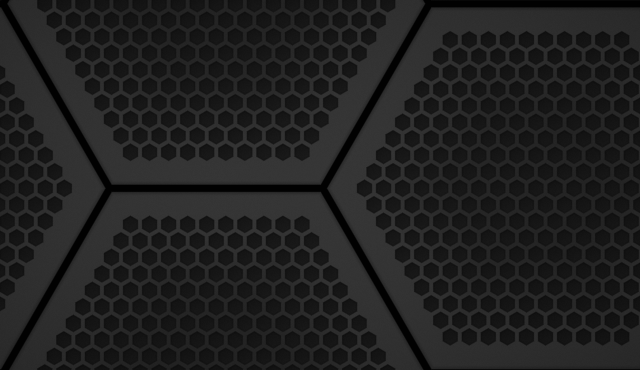
This background is drawn by a Shadertoy shader. Its source:

```glsl
// Dark metal hexagonal panels with black seams and honeycomb perforations.

const float PANEL_APOTHEM = 0.4989;
const vec2 PANEL_ORIGIN = vec2(0.5845, -0.0079);
const float SEAM_HALF_WIDTH = 0.0098;
const float HOLE_PITCH = 0.0515;
const float HOLE_APOTHEM = 0.0204;
const float HOLE_RINGS = 9.0;

const vec3 SEAM_COLOR = vec3(0.004);
const vec3 HOLE_COLOR = vec3(0.085);
const vec3 PANEL_CORE = vec3(0.145);
const vec3 PANEL_RIM = vec3(0.198);

// Sine-free hash
float hash(vec2 p) {
    vec3 q = fract(vec3(p.xyx) * 0.1031);
    q += dot(q, q.yzx + 33.33);
    return fract((q.x + q.y) * q.z);
}

// Apothem of the pointy-top hexagon passing through p
float hexNorm(vec2 p) {
    p = abs(p);
    return max(p.x, dot(p, vec2(0.5, 0.8660254)));
}

// Nearest centre in a pointy-top hexagonal lattice
vec2 hexCentre(vec2 p, float pitch) {
    vec2 cell = vec2(1.0, 1.7320508) * pitch;
    vec2 a = floor(p / cell + 0.5) * cell;
    vec2 b = (floor(p / cell) + 0.5) * cell;
    return distance(p, a) < distance(p, b) ? a : b;
}

// Antialiased coverage of a signed distance
float coverage(float d, float blur) {
    return 1.0 - smoothstep(-blur, blur, d);
}

// Brushed panel, lighter toward its rim
vec3 panelColor(vec2 local) {
    float rim = hexNorm(local.yx) / PANEL_APOTHEM;
    return mix(PANEL_CORE, PANEL_RIM, smoothstep(0.3, 0.9, rim));
}

// Recessed hole with a shadow along its upper left edge
vec3 holeColor(vec2 local) {
    float edge = smoothstep(0.65, 1.0, hexNorm(local) / HOLE_APOTHEM);
    float shadow = dot(local, vec2(-0.5, 0.866)) / HOLE_APOTHEM;
    return HOLE_COLOR * (1.0 - 0.12 * shadow - 0.18 * edge);
}

// Soft darkening toward the canvas borders
float vignette(vec2 uv) {
    vec2 v = (uv - vec2(0.47, 0.52)) * 2.0;
    return 1.06 - 0.13 * dot(v, v);
}

void mainImage(out vec4 fragColor, in vec2 fragCoord) {
    vec2 p = fragCoord / iResolution.y;
    float blur = 0.85 / iResolution.y;

    // Flat-top panels
    vec2 q = p - PANEL_ORIGIN;
    vec2 centre = hexCentre(q.yx, 2.0 * PANEL_APOTHEM).yx;
    vec2 local = q - centre;
    vec3 color = panelColor(local);

    // Perforations in concentric rings, set back on the left panel
    vec2 setBack = vec2(centre.x < -0.1 ? 0.010 : 0.0, 0.0);
    vec2 grid = local + setBack;
    vec2 hole = hexCentre(grid, HOLE_PITCH);
    float field = step(hexNorm(hole.yx), (HOLE_RINGS + 0.5) * HOLE_PITCH * 0.8660254);
    vec2 inHole = grid - hole;
    float holeMask = field * coverage(hexNorm(inHole) - HOLE_APOTHEM, blur);
    color = mix(color, holeColor(inHole), holeMask);

    // Lighting and fine grain
    color *= vignette(fragCoord / iResolution.xy);
    color += (hash(floor(p * 444.0)) - 0.5) * 0.008;

    // Seams between panels
    float seam = PANEL_APOTHEM - hexNorm(local.yx) - SEAM_HALF_WIDTH;
    color *= mix(0.8, 1.0, smoothstep(0.0, 0.012, seam));
    color = mix(color, SEAM_COLOR, coverage(seam, blur));

    fragColor = vec4(color, 1.0);
}
```
